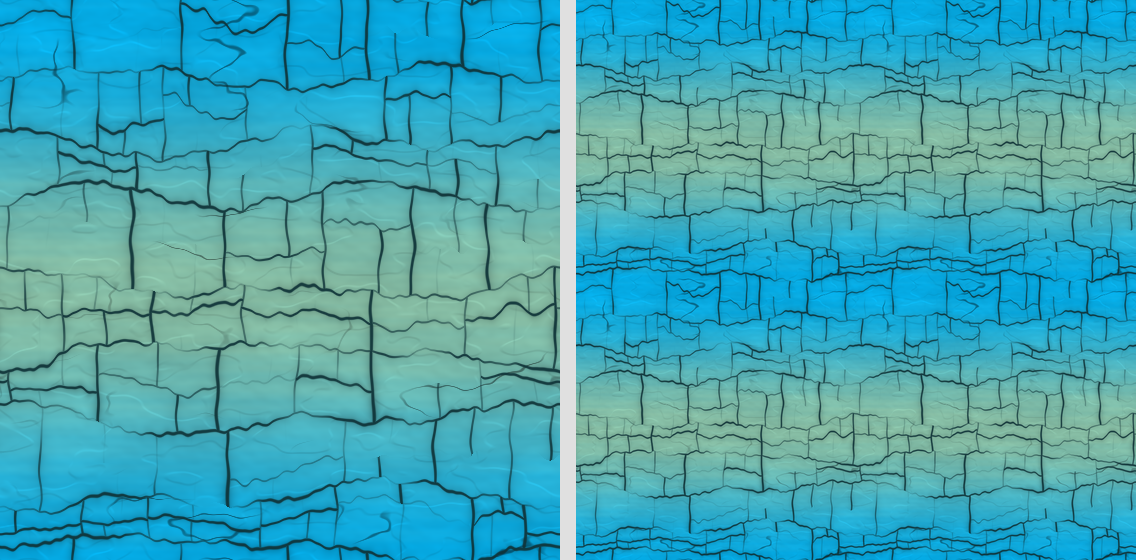
Left: one tile. Right: repeated 2 by 2.
Reproduce this texture procedurally as a WebGL 2 fragment shader.

```glsl
#version 300 es
precision highp float;
// Cracked, weathered paint: ragged blocks of flaking blue fading to a sage band.

#define ROWS 8.0            // courses of blocks from bottom to top
#define COLS 6.0            // main vertical cracks per course
#define BAND_CENTER 0.47    // height of the sage band
#define CRACK_WIDTH 0.0029  // half width of the widest cracks
#define SOFTNESS 0.0019     // blur of the crack edges
#define HALO 0.009          // reach of the grime beside cracks
#define GRIME 0.30          // strength of that grime
#define RELIEF 0.085        // strength of the flaking relief
#define BLUE vec3(0.02, 0.68, 0.91)
#define TEAL vec3(0.28, 0.72, 0.79)
#define SAGE vec3(0.54, 0.76, 0.66)
#define CRACK_COLOR vec3(0.06, 0.20, 0.22)

uniform vec2 u_resolution;
out vec4 fragColor;

vec2 hash2(vec2 p) {
  vec3 q = fract(p.xyx * vec3(0.1031, 0.1030, 0.0973));
  q += dot(q, q.yzx + 33.33);
  return fract((q.xx + q.yz) * q.zy);
}

float corner(vec2 cell, vec2 offset, vec2 period) {
  float angle = 6.2832 * hash2(mod(cell, period) + 3.0 * period).x;
  return dot(vec2(cos(angle), sin(angle)), offset);
}

// Gradient noise that wraps: uv in canvas units, whole repeats per axis.
float noise(vec2 uv, vec2 period) {
  vec2 p = uv * period, i = floor(p), f = p - i;
  vec2 u = f * f * f * (f * (f * 6.0 - 15.0) + 10.0);
  vec2 e = vec2(0.0, 1.0);
  float low = mix(corner(i, f, period), corner(i + e.yx, f - e.yx, period), u.x);
  float high = mix(corner(i + e, f - e, period), corner(i + e.yy, f - e.yy, period), u.x);
  return 1.4 * mix(low, high, u.y);
}

// Height of the ragged crack under course j.
float rowEdge(float j, float x) {
  vec2 q = vec2(x, (mod(j, ROWS) + 0.5) / ROWS);
  float jitter = 0.30 * (hash2(vec2(mod(j, ROWS), 71.0)).x - 0.5);
  float sag = 0.34 * noise(q, vec2(4.0, ROWS));
  float fray = 0.10 * noise(q, vec2(17.0, ROWS)) + 0.05 * noise(q, vec2(53.0, ROWS));
  return (j + jitter + sag + fray) / ROWS;
}

// Position of vertical crack i within a course, in column units.
float columnEdge(float i, float row) {
  return i + 0.6 * (hash2(vec2(mod(i, COLS), row + 23.0)).x - 0.5);
}

// Dark core in x, soft grime in y.
vec2 crack(float d, float strength) {
  float s = clamp(strength, 0.0, 1.0);
  float w = CRACK_WIDTH * (0.25 + 0.75 * s * s);
  float soft = max(SOFTNESS, 1.0 / u_resolution.y);
  float core = 1.0 - smoothstep(w * 0.4, w + soft, abs(d));
  return vec2(core * min(1.0, 1.5 * s), exp(-abs(d) / HALO) * s);
}

float flakeHeight(vec2 uv) {
  float n = noise(uv, vec2(7.0, 15.0)) + 0.5 * noise(uv, vec2(19.0, 37.0));
  return smoothstep(-0.04, 0.08, n) + 0.5 * noise(uv, vec2(43.0, 61.0));
}

vec2 crackPattern(vec2 uv) {
  // Course and the horizontal cracks that bound it
  float base = floor(uv.y * ROWS);
  float course = base - 1.0 + step(rowEdge(base, uv.x), uv.y) + step(rowEdge(base + 1.0, uv.x), uv.y);
  float low = rowEdge(course, uv.x), high = rowEdge(course + 1.0, uv.x);
  float t = (uv.y - low) / max(high - low, 0.001);
  vec2 along = vec2(uv.x, (mod(course, ROWS) + 0.5) / ROWS);
  vec2 beat = vec2(9.0, ROWS);
  vec2 marks = crack(uv.y - low, 0.58 + 0.75 * noise(along, beat));
  marks = max(marks, crack(high - uv.y, 0.58 + 0.75 * noise(along + vec2(0.0, 1.0 / ROWS), beat)));

  // Column and the vertical cracks that bound it
  float row = mod(course, ROWS);
  float x = (uv.x + 0.007 * noise(uv, vec2(5.0, 17.0))) * COLS + hash2(vec2(row, 5.0)).x;
  float b = floor(x);
  float col = b - 1.0 + step(columnEdge(b, row), x) + step(columnEdge(b + 1.0, row), x);
  float left = columnEdge(col, row), right = columnEdge(col + 1.0, row);
  float wear = 0.35 * noise(uv, vec2(9.0, 13.0));
  float leftPower = hash2(vec2(mod(col, COLS), row + 41.0)).y;
  float rightPower = hash2(vec2(mod(col + 1.0, COLS), row + 41.0)).y;
  marks = max(marks, crack((x - left) / COLS, 0.25 + 0.7 * leftPower + wear));
  marks = max(marks, crack((right - x) / COLS, 0.25 + 0.7 * rightPower + wear));

  // Finer splits inside each block
  vec2 block = vec2(mod(col, COLS), row);
  vec2 h = hash2(block + 57.0);
  float split = 0.3 + 0.4 * h.x + 0.22 * noise(uv, vec2(8.0, 3.0)) + 0.06 * noise(uv, vec2(37.0, 5.0));
  marks = max(marks, crack((t - split) * (high - low), 0.75 * smoothstep(0.25, 0.9, h.y) + wear * h.y));
  vec2 k = hash2(block + vec2(83.0, 101.0 + 19.0 * step(split, t)));
  float cut = (x - mix(left, right, 0.3 + 0.4 * k.x)) / COLS;
  return max(marks, crack(cut, 0.65 * smoothstep(0.35, 1.0, k.y) + wear * k.y));
}

void main() {
  vec2 uv = gl_FragCoord.xy / u_resolution;

  // Blue to sage fade, broken by faint level streaks
  float streak = noise(uv, vec2(2.0, 38.0)) + 0.5 * noise(uv, vec2(3.0, 90.0));
  float fade = 0.5 + 0.5 * cos(6.2832 * (uv.y - BAND_CENTER)) + 0.05 * streak;
  vec3 color = mix(BLUE, TEAL, clamp(fade * 2.0, 0.0, 1.0));
  color = mix(color, SAGE, clamp(fade * 2.0 - 1.0, 0.0, 1.0));

  // Flaking relief lit from above, and broad stains
  float relief = flakeHeight(uv) - flakeHeight(uv + vec2(0.001, 0.003));
  float stain = noise(uv, vec2(4.0, 9.0)) + 0.5 * noise(uv, vec2(11.0, 23.0));
  color *= 0.98 + RELIEF * clamp(relief, -1.0, 1.0) + 0.05 * stain + 0.02 * streak;

  // Hairlines, grime and open cracks
  float hair = abs(noise(uv, vec2(5.0, 13.0)) + 0.12 * noise(uv, vec2(31.0, 47.0)));
  float patches = smoothstep(0.1, 0.5, noise(uv, vec2(6.0, 8.0)));
  color *= 1.0 - 0.40 * patches * (1.0 - smoothstep(0.005, 0.035, hair));
  vec2 marks = crackPattern(uv);
  color *= 1.0 - GRIME * marks.y * (0.8 + 0.6 * stain);
  color = mix(color, CRACK_COLOR, 0.92 * marks.x);
  fragColor = vec4(clamp(color, 0.0, 1.0), 1.0);
}
```
